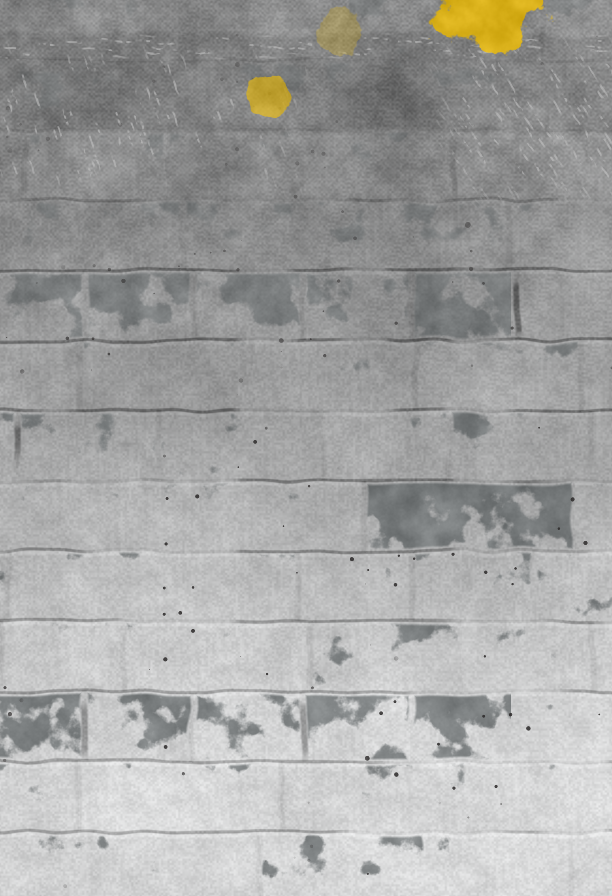
Reproduce this texture procedurally as a WebGL 2 fragment shader.

```glsl
#version 300 es
precision highp float;
// Weathered, whitewashed brick wall fading from dark grey concrete to pale grey.
// Courses come from a repeat in y, bricks from a jittered repeat in x; hashed
// noise adds stains, worn joints, specks, scratches and yellow paint.
uniform vec2 u_resolution;
out vec4 outColor;

const float COURSE_HEIGHT = 0.0783;   // all lengths in canvas heights
const float COURSE_START = 0.072;
const float HEADER_WIDTH = 0.121;
const float HEADER_START = 0.095;
const float DARK_COURSE = 5.0;        // course holding the darkest long brick
const float DARK_WIDTH = 0.2405;
const float DARK_START = 0.404;
const float JOINT_WIDTH = 0.0016;
const float PALE_TONE = 0.845;
const float DEEP_TONE = 0.545;
const vec3 STAIN_COLOR = vec3(0.39, 0.41, 0.415);
const vec3 SPECK_COLOR = vec3(0.17, 0.16, 0.16);
const vec3 PAINT_COLOR = vec3(0.85, 0.69, 0.10);
// Paint patches: centre, radius, opacity
const vec4 PAINT[3] = vec4[3](vec4(0.543, 1.005, 0.062, 1.0),
    vec4(0.300, 0.892, 0.022, 0.75), vec4(0.380, 0.962, 0.026, 0.3));

float hash(vec2 p) { return fract(sin(dot(p, vec2(127.1, 311.7))) * 43758.5453); }

float noise(vec2 p) {
    vec2 i = floor(p), f = fract(p);
    f = f * f * (3.0 - 2.0 * f);
    return mix(mix(hash(i), hash(i + vec2(1, 0)), f.x),
               mix(hash(i + vec2(0, 1)), hash(i + vec2(1, 1)), f.x), f.y);
}

float fbm(vec2 p) {
    float sum = 0.0, amp = 0.5;
    for (int i = 0; i < 5; i++) {
        sum += amp * noise(p);
        p = mat2(1.6, 1.2, -1.2, 1.6) * p + 7.3;
        amp *= 0.5;
    }
    return sum;
}

// Soft window that is 1 between lo and hi
float band(float x, float lo, float hi, float soft) {
    return smoothstep(lo - soft, lo + soft, x) * (1.0 - smoothstep(hi - soft, hi + soft, x));
}

// Short broken strokes running along the given angle
float scratches(vec2 p, float angle, float density, float px) {
    float c = cos(angle), s = sin(angle);
    vec2 cellSize = vec2(0.024, 0.006);
    vec2 q = mat2(c, -s, s, c) * p / cellSize;
    q.x += 9.0 * hash(vec2(floor(q.y), angle));
    vec2 id = floor(q), f = fract(q);
    float wobble = 0.3 * (noise(p * 130.0) - 0.5);
    float dist = abs(f.y - 0.3 - 0.4 * hash(id + 3.7) + wobble) * cellSize.y;
    float stroke = 1.0 - smoothstep(0.0004, 0.0006 + px, dist);
    return stroke * band(f.x, 0.15, 0.85, 0.12) * step(1.0 - density, hash(id + angle))
         * smoothstep(0.25, 0.65, noise(p * 260.0));
}

void main() {
    vec2 p = gl_FragCoord.xy / u_resolution.y;
    float px = 1.0 / u_resolution.y;
    float clouds = fbm(p * 9.0) - 0.48;
    float fine = fbm(p * 48.0 + 20.0) - 0.48;
    float high = smoothstep(0.45, 0.9, p.y);

    // Brick lookup: course, then the brick between two jittered joints
    vec2 w = p + 0.005 * (vec2(noise(p * 38.0), noise(p * 31.0 + 9.0)) - 0.5);
    float level = (w.y - COURSE_START) / COURSE_HEIGHT;
    float course = floor(level) + 1.0;
    float v = fract(level);
    bool header = mod(course, 6.0) == 2.0;
    bool darkCourse = course == DARK_COURSE;
    float width = header ? HEADER_WIDTH : mix(0.15, 0.22, hash(vec2(course, 4.0)));
    float start = header ? HEADER_START : 0.2 * hash(vec2(course, 8.0));
    if (darkCourse) { width = DARK_WIDTH; start = DARK_START; }
    float jitter = header || darkCourse ? 0.04 : 0.3;
    float u = (w.x - start) / width, nearest = floor(u + 0.5);
    float joint = nearest + jitter * (hash(vec2(nearest, course)) - 0.5);
    float brick = u < joint ? nearest - 1.0 : nearest;
    float sideDist = abs(u - joint) * width;
    float bedDist = min(v, 1.0 - v) * COURSE_HEIGHT;

    // Plaster tone with cloudy blotches, a dark upper band, weave and grain
    float tone = mix(PALE_TONE, DEEP_TONE, smoothstep(0.02, 0.85, p.y));
    tone -= 0.055 * band(p.y + 0.02 * clouds, 0.854, 0.961, 0.004);
    tone += clouds * mix(0.11, 0.25, high) + fine * mix(0.10, 0.16, high);
    tone += 0.025 * (hash(vec2(brick, course + 31.0)) - 0.5);
    tone += 0.018 * high * sin(p.x * 1150.0) * sin(p.y * 1150.0);
    tone += 0.085 * (noise(p * 420.0) - 0.5);

    // Worn joints: thin shadow on the bed, pale lip below it, faint upright gaps
    float worn = smoothstep(0.36, 0.62, noise(p * vec2(17.0, 9.0) + 5.0));
    float visible = 1.0 - 0.8 * smoothstep(0.66, 0.86, p.y);
    float bed = 1.0 - smoothstep(JOINT_WIDTH * 0.4, JOINT_WIDTH + px, bedDist);
    float lip = band((1.0 - v) * COURSE_HEIGHT, 0.002, 0.006, 0.0015);
    float gap = 1.0 - smoothstep(JOINT_WIDTH, JOINT_WIDTH * 3.0, sideDist);
    float crack = step(0.88, hash(vec2(nearest + 2.0, course))) * band(v, 0.1, 0.8, 0.08);
    tone += visible * (0.045 * lip - 0.20 * bed * (0.2 + 0.8 * worn));
    tone -= visible * gap * (0.045 * worn + 0.18 * crack * worn);
    vec3 color = vec3(tone) * vec3(0.997, 1.0, 1.002);

    // Damp stains bitten into some bricks, heavier towards the upper edge
    float chance = hash(vec2(brick + 5.0, course + 17.0));
    float amount = header ? (0.3 + 0.65 * chance) * step(p.x, 0.57) : 0.55 * chance * chance;
    if (darkCourse) amount = brick == 0.0 ? 1.05 : 0.1;
    float threshold = mix(0.80, 0.34, amount);
    float stain = smoothstep(threshold, threshold + 0.12, fbm(p * 34.0) + 0.26 * (v - 0.5));
    stain *= smoothstep(0.002, 0.006, min(sideDist, bedDist));
    color = mix(color, STAIN_COLOR + 0.25 * fine, 0.75 * stain * (1.0 - 0.45 * high));

    // Clustered dark specks
    vec2 grid = p * 62.0, id = floor(grid);
    vec2 offset = fract(grid) - 0.3 - 0.4 * vec2(hash(id), hash(id + 9.1));
    float size = (0.05 + 0.11 * hash(id + 2.3)) * step(0.90, hash(id + 6.1));
    float speck = 1.0 - smoothstep(size - 0.04, size + 0.03, length(offset) + 0.2 * fine);
    speck *= step(0.01, size) * smoothstep(0.4, 0.6, noise(p * 11.0 + 3.0)) * (1.0 - 0.7 * high);
    color = mix(color, SPECK_COLOR, 0.85 * speck);

    // Pale scratches: steep on the left, slanted on the right, flat near the top
    float left = band(p.y, 0.79, 0.94, 0.03) * (1.0 - smoothstep(0.28, 0.38, p.x));
    float right = band(p.y, 0.78, 0.95, 0.03) * smoothstep(0.46, 0.54, p.x);
    float marks = left * scratches(p, 1.9, 0.2, px) + right * scratches(p, -1.0, 0.35, px)
                + band(p.y, 0.935, 0.96, 0.005) * scratches(p, -0.08, 0.4, px);
    color = mix(color, vec3(0.76), 0.6 * min(marks, 1.0));

    // Ragged yellow paint patches
    for (int i = 0; i < 3; i++) {
        float edge = length(p - PAINT[i].xy) / PAINT[i].z + 1.3 * (fbm(p * 42.0 + 2.0) - 0.48);
        float cover = PAINT[i].w * (1.0 - smoothstep(0.90, 1.0, edge));
        color = mix(color, PAINT_COLOR + 0.2 * fine, cover);
    }
    outColor = vec4(clamp(color, 0.0, 1.0), 1.0);
}
```
